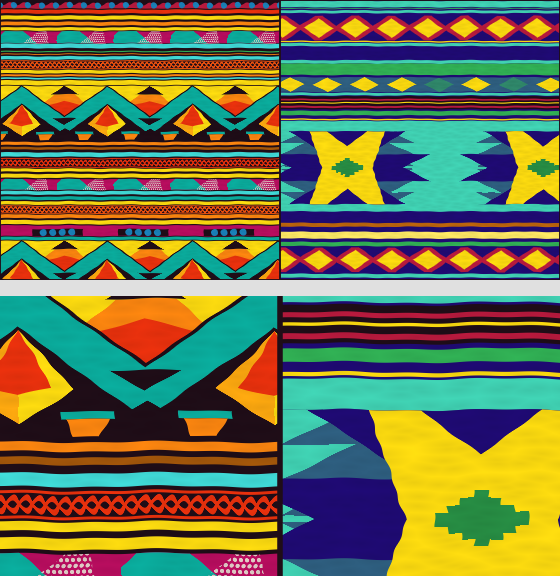
Top: the whole. Bottom: its middle third, enlarged.
A Shadertoy shader for this pattern:

```glsl
// Two woven panels: zigzags and braids on the left, diamonds and stepped stars on the right
const vec3 DARK = vec3(.12, .05, .09), YELLOW = vec3(.98, .85, .06), ORANGE = vec3(.98, .52, .06),
    RED = vec3(.91, .19, .05), MAGENTA = vec3(.72, .05, .37), CRIMSON = vec3(.72, .1, .24),
    TEAL = vec3(.04, .67, .61), AQUA = vec3(.25, .82, .7), CYAN = vec3(.25, .85, .84),
    GREEN = vec3(.19, .69, .33), NAVY = vec3(.12, .04, .45), SLATE = vec3(.18, .37, .5), BLUE = vec3(.1, .5, .72);
vec3 c; // cloth colour so far
vec2 p; // position in percent of height, y downwards

// Distance to the nearest scattered point
float cells(vec2 q) {
    float d = 2.;
    for (int i = 0; i < 9; i++) {
        vec2 g = vec2(i % 3, i / 3) - 1., id = floor(q) + g;
        vec2 r = fract(sin(vec2(dot(id, vec2(127, 311)), dot(id, vec2(269, 183)))) * 4375.5);
        d = min(d, length(g + r - fract(q)));
    }
    return d;
}

float centred(float x, float period) { return mod(x + .5 * period, period) - .5 * period; }
float span(float v, float a, float b) { return abs(v - .5 * (a + b)) - .5 * (b - a); }

// Paint where d is negative, with a smooth edge
void ink(float d, vec3 col) { c = mix(c, col, clamp(.5 - d * iResolution.y / 100., 0., 1.)); }
void band(float a, float b, vec3 col) { ink(span(p.y, a, b), col); }

void braid(float a, float b, vec3 col) {
    float v = abs(p.y - .5 * (a + b)), w = .8 * sin(p.x * 2.);
    ink(abs(v - abs(w)) - .36, col);
    band(a, a + .35, col);
    band(b - .35, b, col);
}

// Magenta strip with teal hills and stippled slopes
void hills(float a, float b) {
    float box = span(p.y, a, b), x = mod(p.x, 20.3), v = p.y - a;
    ink(box, MAGENTA);
    ink(max(box, abs(x - 5.) - 3.2 - 1.2 * v), TEAL);
    float dots = length(fract(p * 1.4 + vec2(.5 * floor(p.y * 1.4), 0)) - .5) - .36;
    ink(max(max(box, dots), abs(x - 15. + .5 * v) - 1.5 - .7 * v), vec3(.86, .78, .76));
}

void zigzag(float top) {
    vec3 ground = c;
    float v = p.y - top, x = centred(p.x - 7.8, 30.5), u = abs(x), w = 15.25 - u, z = v - .72 * u;
    c = DARK;
    // Upper triangles
    ink(z, YELLOW);
    ink(max(z, max(3. - v, w - 1.2 * v)), ORANGE);
    ink(max(z, 5.4 + .25 * w - v), RED);
    ink(max(v - 3., w - 1.6 * v), DARK);
    // Ribbon with an hourglass in its valley
    ink(abs(z - 3.3) - 3.3, TEAL);
    ink(min(abs(z), abs(z - 6.6)) - .25, DARK);
    ink(max(11.5 - v, w - 1.7 * (14. - v)), DARK);
    ink(w - 1.8 * (v - 15.2), DARK);
    // Lower diamonds and cups
    ink(max(u - v + 6.8, u - 1.55 * (18. - v)), x > 0. ? YELLOW : mix(YELLOW, ORANGE, .6));
    ink(max(u - .62 * (v - 6.8), v - 14.5 + .25 * u), RED);
    ink(max(span(v, 16.3, 17.2), abs(w - 7.) - 3.2), TEAL);
    ink(max(span(v, 17.2, 19.3), abs(w - 7.) - 2.6 + .5 * (v - 17.2)), ORANGE);
    ink(-span(v, 0., 19.7), ground);
}

void leftPanel() {
    c = DARK;
    // Bead rows
    ink(max(span(p.y, .6, 3.), 1.4 - p.y + .5 * sin(p.x * 1.26)), CRIMSON);
    ink(length(vec2(centred(p.x, 5.), p.y - 1.9)) - 1.1, BLUE);
    band(80.5, 84.3, MAGENTA);
    float x = centred(p.x - 20.5, 30.6);
    ink(max(abs(x) - 9., abs(p.y - 83.) - 1.2), DARK);
    ink(max(abs(x) - 6.8, length(vec2(centred(x - 1.7, 3.4), p.y - 83.)) - 1.25), BLUE);
    // Stripes
    band(3.4, 4.8, RED); band(5.6, 7., YELLOW); band(7.8, 9.1, ORANGE); band(9.8, 10.9, YELLOW);
    band(15.6, 17.2, CYAN); band(18.2, 18.6, GREEN); band(19.2, 19.5, ORANGE); band(20.1, 21.3, CYAN);
    band(25., 26.2, YELLOW); band(26.6, 27.3, ORANGE); band(27.7, 28.3, CYAN); band(28.7, 30.4, YELLOW);
    band(50.7, 51.8, ORANGE); band(52.5, 53.4, ORANGE * .65); band(54.4, 56., CYAN); band(60.2, 61.3, YELLOW);
    band(62.1, 63.5, YELLOW); band(68.2, 69.5, CYAN); band(70.2, 71.4, TEAL); band(71.9, 73.1, YELLOW);
    band(76.6, 77.9, ORANGE); band(78.6, 80.1, YELLOW); band(84.6, 85.7, TEAL);
    braid(21.6, 24.7, mix(RED, ORANGE, .4)); braid(56.5, 59.9, RED); braid(73.4, 76.3, mix(RED, ORANGE, .4));
    hills(11.2, 15.4); hills(64., 67.8);
    zigzag(30.7); zigzag(86.);
}

void lattice(float mid) {
    float v = abs(p.y - mid), e = .54 * abs(centred(p.x - 13.8, 13.)) + .8 * v;
    ink(max(v - 4.4, e - 4.2), CRIMSON);
    ink(max(v - 4.4, e - 2.8), YELLOW);
}

// Feathers, fishtail sides, crossed arms, stepped heart
void star() {
    float x = abs(centred(p.x - 24., 70.)), y = abs(p.y - 59.9), box = y - 13.;
    ink(max(box, x - 15. - 9. * fract((13. - y) / 4.2)), SLATE);
    ink(max(box, x - 1.6 * y), NAVY);
    ink(max(y - 4.8, x - 20. - 2. * y), NAVY);
    ink(max(box, max(x - 9. - .34 * y, y - 7.6 - .75 * x)), YELLOW);
    ink(x - 5.6 + 1.9 * y - 1.6 * fract(y * 1.2), GREEN * .8);
}

void rightPanel() {
    c = NAVY;
    band(.3, 2.6, AQUA); band(2.9, 3.2, GREEN); band(3.7, 4.7, AQUA); band(14.6, 15.1, YELLOW);
    band(15.4, 16.5, AQUA); band(21.5, 22.7, AQUA); band(22.7, 26.8, GREEN); band(27.6, 32.8, SLATE);
    band(33.1, 34.1, AQUA); band(34.4, 39., DARK); band(35.3, 35.9, CRIMSON); band(36.5, 36.9, YELLOW);
    band(37.8, 38.5, CRIMSON); band(39.6, 41.2, GREEN); band(42.4, 42.9, YELLOW); band(43.2, 75.5, AQUA);
    band(79.6, 81., ORANGE * .75); band(82.8, 85.2, YELLOW * .65 + .35); band(86.4, 87.9, GREEN); band(97.8, 99.2, AQUA);
    lattice(10.); lattice(92.8); star();
    // Small diamonds, some faded
    float id = floor(p.x / 13.3 + .23), x = abs(centred(p.x - 3.65, 13.3));
    ink(.6 * x + 1.2 * abs(p.y - 30.2) - 3.1, id > 3. && mod(id, 2.) < .5 ? mix(SLATE, GREEN, .5) : YELLOW);
}

void mainImage(out vec4 fragColor, in vec2 fragCoord) {
    vec2 flat_ = vec2(0, 100) + vec2(100, -100) * fragCoord / iResolution.y;
    // Hand-drawn wobble
    p = flat_ + .1 * vec2(sin(flat_.y * .9) + sin(flat_.y * 2.3), sin(flat_.x * .31) + .6 * sin(flat_.x * .83));
    float fade = .95 + .08 * cells(p * vec2(.25, .9));
    if (flat_.x < 100.) leftPanel();
    else { p.x -= 100.; rightPanel(); }
    c *= fade;
    // Borders
    ink(min(abs(centred(flat_.x, 100.)), min(flat_.y, 100. - flat_.y)) - .33, DARK);
    fragColor = vec4(c, 1);
}
```
